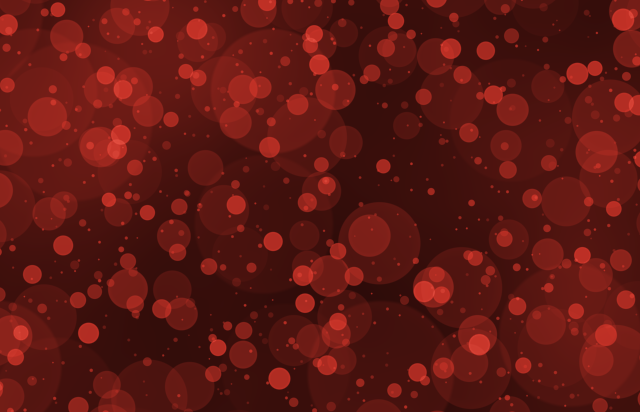
A Shadertoy shader for this background:

```glsl
const vec3 RED_TINT = vec3(1.0, 0.25, 0.195);
const float PEAK_LEVEL = 0.92;

vec3 hash32(vec2 p) {
    vec3 q = fract(p.xyx * vec3(0.1031, 0.1030, 0.0973));
    q += dot(q, q.yxz + 33.33);
    return fract((q.xxy + q.yzz) * q.zyx);
}

// Layered sines, roughly 0 to 1
float cloud(vec2 p, float phase) {
    float sum = 0.0;
    float weight = 0.5;
    for (int i = 0; i < 4; i++) {
        p = mat2(0.8, 0.6, -0.6, 0.8) * p + phase;
        sum += weight * sin(p.x + 1.3 * sin(p.y + phase)) * cos(p.y * 0.9);
        p *= 1.8;
        weight *= 0.5;
    }
    return clamp(0.5 + 0.6 * sum, 0.0, 1.0);
}

float glow(vec2 p, vec2 center, float radius) {
    vec2 d = (p - center) / radius;
    return exp(-dot(d, d));
}

// Filled disc with a faint brighter rim
float disc(float dist, float radius, float blur) {
    float fill = 1.0 - smoothstep(-blur, blur, dist - radius);
    float rim = smoothstep(0.75, 1.0, dist / radius);
    return fill * (0.93 + 0.12 * rim);
}

// Scatters discs over jittered cells and lightens the level beneath them
float scatterDiscs(float level, vec2 p, float cell, vec2 radii, vec2 alphas,
                   float share, float softness, float seed) {
    vec2 home = floor(p / cell);
    float pixel = 0.8 / iResolution.y;
    for (int y = -1; y <= 1; y++) {
        for (int x = -1; x <= 1; x++) {
            vec2 id = home + vec2(x, y);
            vec3 place = hash32(id + seed);
            vec3 look = hash32(id + seed + 57.3);
            vec2 center = (id + place.xy) * cell;
            float crowding = 0.65 + 0.7 * cloud(center * 5.0, 2.1);
            float present = step(place.z, share * crowding);
            float radius = mix(radii.x, radii.y, look.x);
            float alpha = mix(alphas.x, alphas.y, look.y);
            float blur = max(pixel, radius * softness);
            float cover = disc(length(p - center), radius, blur);
            level += (PEAK_LEVEL - level) * present * alpha * cover;
        }
    }
    return level;
}

void mainImage(out vec4 fragColor, in vec2 fragCoord) {
    vec2 p = fragCoord / iResolution.y;
    float aspect = iResolution.x / iResolution.y;

    // Dim backdrop with broad pools of light
    float level = 0.165 + 0.09 * cloud(p * 4.0, 0.7);
    level += 0.17 * glow(p, vec2(0.27 * aspect, 0.90), 0.27);
    level += 0.10 * glow(p, vec2(0.09 * aspect, 0.58), 0.25);
    level += 0.10 * glow(p, vec2(0.93 * aspect, 0.65), 0.32);
    level += 0.08 * glow(p, vec2(0.92 * aspect, 0.24), 0.22);

    // Discs from broad and faint to tiny and vivid
    level = scatterDiscs(level, p, 0.36, vec2(0.13, 0.22), vec2(0.03, 0.16), 0.55, 0.03, 11.0);
    level = scatterDiscs(level, p, 0.20, vec2(0.06, 0.10), vec2(0.04, 0.20), 0.65, 0.015, 23.0);
    level = scatterDiscs(level, p, 0.13, vec2(0.033, 0.052), vec2(0.12, 0.38), 0.62, 0.01, 37.0);
    level = scatterDiscs(level, p, 0.095, vec2(0.017, 0.027), vec2(0.42, 0.76), 0.58, 0.02, 41.0);
    level = scatterDiscs(level, p, 0.065, vec2(0.005, 0.012), vec2(0.15, 0.65), 0.55, 0.03, 59.0);
    level = scatterDiscs(level, p, 0.045, vec2(0.0015, 0.004), vec2(0.25, 0.75), 0.55, 0.05, 73.0);

    // Red ramp with pink where bright discs overlap
    vec3 color = RED_TINT * level;
    color += vec3(0.0, 0.7, 0.65) * max(level - 0.77, 0.0);
    fragColor = vec4(color, 1.0);
}
```
